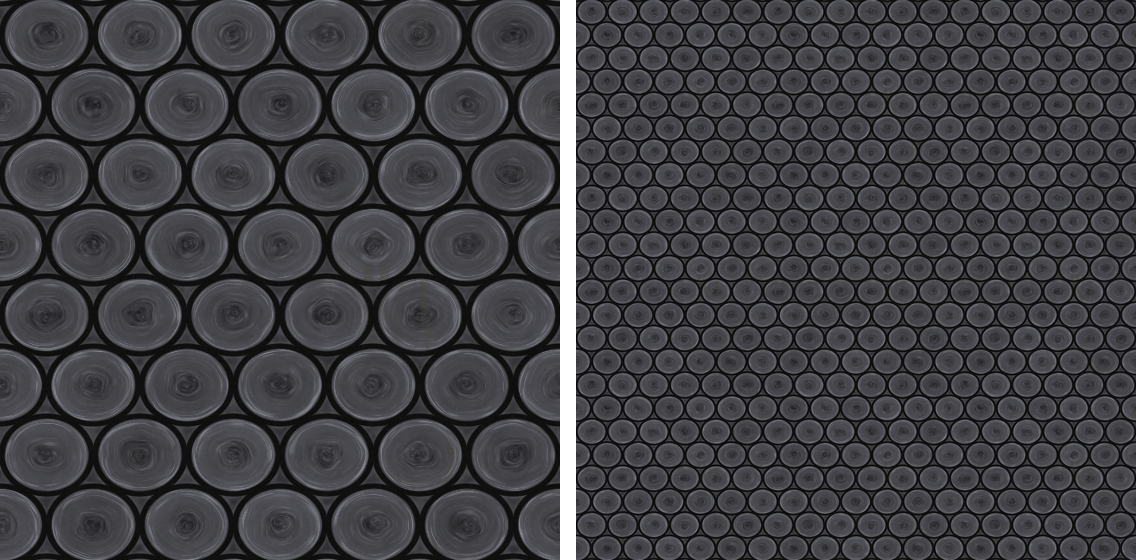
Left, the tile; right, the same tile 3 across and 3 down.
Give the GLSL for this pattern, as a Shadertoy shader.

```glsl
// Leaded window of round smoky glass discs with swirled scratches, in staggered rows.

const float TAU = 6.28318;
const vec2 GRID = vec2(6.0, 8.0);        // discs across, rows down (even, so it wraps)
const float ROW_STEP = 0.866;            // row spacing when the disc pitch is 1
const float GLASS_RADIUS = 0.449;
const float LEAD_RADIUS = 0.515;

const vec3 LEAD = vec3(0.055, 0.055, 0.054);
const vec3 GLASS_TINT = vec3(0.985, 0.99, 1.06);
const vec3 STAIN = vec3(0.30, 0.27, 0.25);

float hash(vec3 p) {
    p = fract(p * 0.1031);
    p += dot(p, p.zyx + 31.32);
    return fract((p.x + p.y) * p.z);
}

// Value noise that wraps after a whole number of cells.
float noise(vec2 p, vec2 period, float seed) {
    vec2 cell = floor(p);
    vec2 f = fract(p);
    f = f * f * (3.0 - 2.0 * f);
    vec2 a = mod(cell, period);
    vec2 b = mod(cell + 1.0, period);
    float low = mix(hash(vec3(a, seed)), hash(vec3(b.x, a.y, seed)), f.x);
    float high = mix(hash(vec3(a.x, b.y, seed)), hash(vec3(b, seed)), f.x);
    return mix(low, high, f.y);
}

// Noise drawn out along arcs around the origin.
float arcNoise(vec2 d, float arcs, float rings, float seed) {
    float turn = atan(d.y, d.x) / TAU;
    return noise(vec2(turn * arcs, length(d) * rings), vec2(arcs, 256.0), seed);
}

// Offset from the nearest disc centre in xy, wrapped disc index in zw.
vec4 nearestDisc(vec2 p) {
    vec4 best = vec4(9.0);
    for (int j = -1; j <= 1; j++) {
        float row = floor(p.y) + float(j);
        float shift = 0.5 * mod(row, 2.0);
        float column = floor(p.x - shift + 0.5);
        vec2 d = (p - vec2(column + shift, row + 0.5)) * vec2(1.0, ROW_STEP);
        if (dot(d, d) < dot(best.xy, best.xy))
            best = vec4(d, mod(vec2(column, row), GRID));
    }
    return best;
}

// Brightness of one spun disc: dark core, pale rim, scratched arcs.
float discShade(vec2 d, float seed) {
    float r = length(d);
    vec2 wobble = vec2(noise(d * 6.0, vec2(64.0), seed + 1.0),
                       noise(d * 6.0, vec2(64.0), seed + 2.0)) - 0.5;
    vec2 core = d + 0.06 * wobble;
    vec2 drift = 0.05 * (vec2(hash(vec3(seed, 3.0, 1.0)), hash(vec3(seed, 5.0, 2.0))) - 0.5);

    float shade = mix(0.195, 0.278, smoothstep(0.01, 0.24, length(core + drift)));
    shade += 0.03 * smoothstep(0.30, 0.41, r);
    shade += 0.035 * (hash(vec3(seed, 7.0, 4.0)) - 0.5);

    // Broad swirls and fine scratches, strongest around the core
    float swirl = arcNoise(core + drift, 5.0, 30.0, seed + 3.0) - 0.5;
    float fine = arcNoise(core - drift, 9.0, 62.0, seed + 4.0);
    float coreMask = 1.0 - smoothstep(0.16, 0.26, r);
    shade += swirl * mix(0.03, 0.085, coreMask);
    shade += 0.075 * smoothstep(0.62, 0.95, fine) * mix(0.45, 1.0, coreMask);
    shade -= 0.05 * smoothstep(0.60, 0.95, 1.0 - fine) * coreMask;

    // Brushed wisps and a broken bright line near the rim
    float wisps = arcNoise(d + 0.025 * wobble, 13.0, 70.0, seed + 5.0);
    float rimMask = smoothstep(0.33, 0.40, r);
    shade += 0.14 * rimMask * smoothstep(0.45, 0.95, wisps);
    float line = 1.0 - smoothstep(0.004, 0.016, abs(r - 0.423 + 0.02 * wobble.x));
    shade += 0.08 * line * arcNoise(d, 17.0, 6.0, seed + 6.0);
    return shade - 0.06 * smoothstep(0.428, GLASS_RADIUS, r);
}

// Small glass wedge between three rings, paler beside the lead.
float wedgeShade(float gap, vec2 uv) {
    float cloud = noise(uv * 96.0, vec2(96.0), 11.0);
    return 0.17 + 0.09 * cloud + 0.10 * exp(-gap / 0.018);
}

void mainImage(out vec4 fragColor, in vec2 fragCoord) {
    vec2 uv = fragCoord / iResolution.xy;
    float blur = GRID.x / iResolution.x;
    vec4 disc = nearestDisc(uv * GRID);
    float r = length(disc.xy);
    float seed = 10.0 * (disc.z + GRID.x * disc.w) + 20.0;

    // Glass
    float grain = noise(uv * 256.0, vec2(256.0), 12.0) - 0.5;
    float clouds = noise(uv * 36.0, vec2(36.0), 13.0) - 0.5;
    float inDisc = 1.0 - smoothstep(-blur, blur, r - GLASS_RADIUS);
    float shade = r < 0.48 ? discShade(disc.xy, seed)
                           : wedgeShade(max(r - LEAD_RADIUS, 0.0), uv);
    vec3 colour = GLASS_TINT * (shade + 0.018 * grain + 0.022 * clouds);

    // Faint vertical runs of dirt in a few places
    float patches = smoothstep(0.66, 0.92, noise(uv * vec2(12.0, 10.0), vec2(12.0, 10.0), 14.0));
    float runs = smoothstep(0.4, 0.9, noise(uv * vec2(110.0, 6.0), vec2(110.0, 6.0), 15.0));
    colour = mix(colour, STAIN, 0.4 * patches * runs);

    // Lead rings with a slightly rounded, worn face
    float outside = smoothstep(-blur, blur, r - LEAD_RADIUS);
    float face = 1.0 - abs(r - 0.482) / 0.033;
    vec3 lead = LEAD + 0.012 * max(face, 0.0) * (0.5 + clouds) + 0.018 * grain;
    colour = mix(lead, colour, max(inDisc, outside));

    fragColor = vec4(clamp(colour, 0.0, 1.0), 1.0);
}
```
